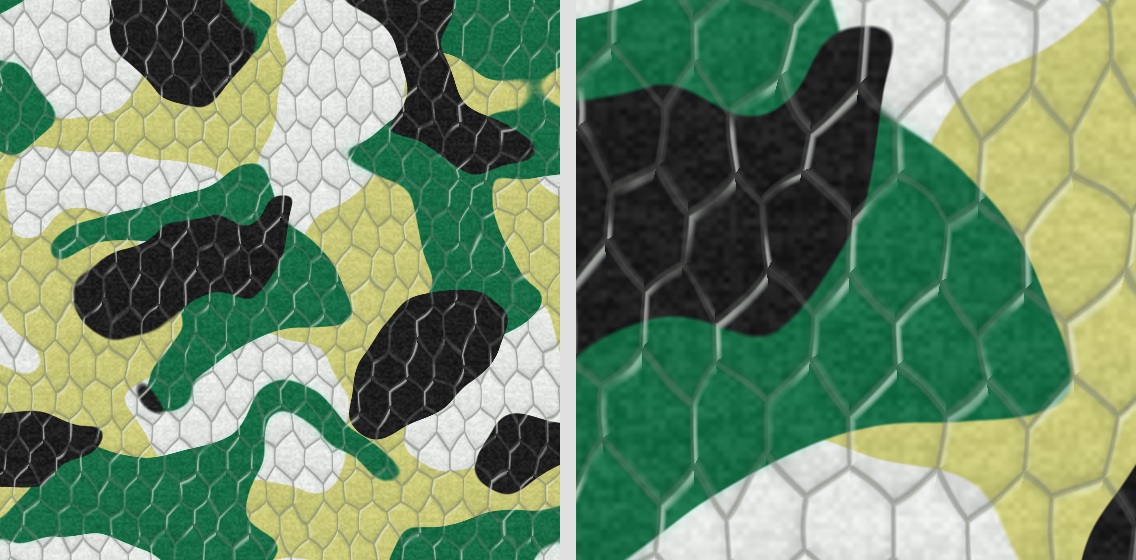
Left: the whole. Right: its middle third, enlarged.
This texture is drawn by a Shadertoy shader. Its source:

```glsl
const vec3 WHITE = vec3(0.89, 0.90, 0.89);
const vec3 YELLOW = vec3(0.785, 0.785, 0.47);
const vec3 GREEN = vec3(0.09, 0.43, 0.275);
const vec3 BLACK = vec3(0.115, 0.115, 0.12);
const vec3 MINT = vec3(0.74, 0.88, 0.83);
const vec2 SCALE_COUNT = vec2(20.0, 12.9);
const float ROW_STEP = 0.75;

float hash(vec2 p) {
    return fract(sin(dot(p, vec2(127.1, 311.7))) * 43758.5453);
}

float noise(vec2 p) {
    vec2 i = floor(p), f = fract(p);
    f = f * f * (3.0 - 2.0 * f);
    return mix(mix(hash(i), hash(i + vec2(1, 0)), f.x),
               mix(hash(i + vec2(0, 1)), hash(i + vec2(1, 1)), f.x), f.y);
}

vec2 wobble(vec2 p, float freq, float seed) {
    return vec2(noise(p * freq + seed), noise(p * freq + seed + 37.0)) - 0.5;
}

// Balanced blob field: warped plane waves with unit variance
float blobs(vec2 p, float seed, vec2 stretch) {
    p += 0.17 * wobble(p, 4.5, seed) + 0.055 * wobble(p, 13.0, seed + 9.0);
    float sum = 0.0;
    for (int i = 0; i < 5; i++) {
        float fi = float(i);
        float angle = fi * 0.628 + seed;
        float freq = 2.0 + 2.0 * hash(vec2(fi, seed));
        vec2 wave = round(freq * stretch * vec2(cos(angle), sin(angle)));
        sum += sin(6.2832 * (dot(wave, p) + hash(vec2(seed, fi + 5.0))));
    }
    return sum / 1.58;
}

float cover(float field, float level) {
    return smoothstep(level - 0.03, level + 0.03, field);
}

// Printed camouflage, layered from white up to black
vec3 camouflage(vec2 p) {
    float yellow = blobs(p, 2.3, vec2(0.9, 1.0));
    float green = blobs(p, 5.7, vec2(0.85, 1.0));
    float black = blobs(p, 8.1, vec2(0.9, 1.25));
    vec3 col = mix(WHITE, YELLOW, cover(yellow, 0.03));
    float halo = smoothstep(0.2, 0.38, green) * (1.0 - cover(yellow, 0.03));
    col = mix(col, MINT, 0.5 * halo);
    col = mix(col, GREEN, cover(green, 0.38));
    return mix(col, BLACK, cover(black, 0.84));
}

vec2 scaleCenter(vec2 cell) {
    vec2 jitter = vec2(hash(cell), hash(cell + 19.0)) - 0.5;
    return vec2(cell.x + 0.5 * mod(cell.y, 2.0), cell.y * ROW_STEP) + 0.16 * jitter;
}

// xy: direction to the nearest edge, z: distance to it, w: height in the scale
vec4 scaleEdge(vec2 p) {
    vec2 base = vec2(floor(p.x), round(p.y / ROW_STEP));
    vec2 nearest = vec2(9.0);
    for (int j = -2; j <= 2; j++)
    for (int i = -2; i <= 2; i++) {
        vec2 d = scaleCenter(base + vec2(i, j)) - p;
        if (dot(d, d) < dot(nearest, nearest)) nearest = d;
    }
    vec4 edge = vec4(0.0, 0.0, 9.0, -nearest.y);
    for (int j = -2; j <= 2; j++)
    for (int i = -2; i <= 2; i++) {
        vec2 d = scaleCenter(base + vec2(i, j)) - p;
        vec2 across = d - nearest;
        if (dot(across, across) > 0.001) {
            vec2 n = normalize(across);
            float dist = dot(0.5 * (d + nearest), n);
            if (dist < edge.z) edge.xyz = vec3(n, dist);
        }
    }
    return edge;
}

// Embossed scales: dark creases and broken glossy rims
vec3 emboss(vec3 col, vec2 p) {
    vec2 q = p * SCALE_COUNT;
    q += 0.28 * wobble(q, 1.3, 4.0) + 0.5 * wobble(q, 0.3, 11.0);
    vec4 edge = scaleEdge(q);
    float crease = 1.0 - smoothstep(0.01, 0.05, edge.z);
    float facing = smoothstep(-0.1, 0.8, dot(edge.xy, vec2(-0.9, 0.42)));
    float rim = smoothstep(0.005, 0.035, edge.z) * (1.0 - smoothstep(0.045, 0.11, edge.z));
    float broken = smoothstep(0.2, 0.75, noise(q * 2.3 + 50.0));
    float shade = (1.0 - smoothstep(0.0, 0.16, edge.z)) * (1.0 - facing);
    float luma = dot(col, vec3(0.3, 0.6, 0.1));
    col *= 1.0 + 0.07 * edge.w - 0.08 * shade;
    col = mix(col, vec3(0.5, 0.52, 0.48), crease * mix(0.22, 0.6, luma));
    float gloss = rim * facing * mix(0.15, 0.85, broken);
    return mix(col, vec3(0.93, 0.95, 0.92), gloss * mix(0.75, 0.45, luma));
}

// Fine print grain with faint horizontal streaks
float grain(vec2 p) {
    float speck = noise(p * 260.0) - 0.5;
    float streak = noise(p * vec2(45.0, 230.0)) - 0.5;
    return 0.08 * speck + 0.04 * streak;
}

void mainImage(out vec4 fragColor, in vec2 fragCoord) {
    vec2 uv = fragCoord / iResolution.y;
    vec3 col = camouflage(uv) + grain(uv);
    fragColor = vec4(clamp(emboss(col, uv), 0.0, 1.0), 1.0);
}
```
